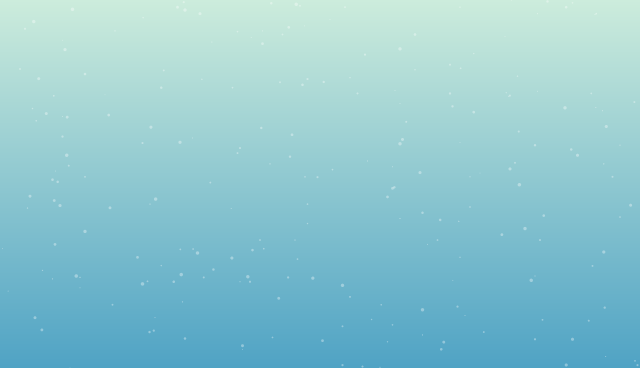
Give the GLSL for this background, as a Shadertoy shader.

```glsl
// Pale mint sky fading down into clear blue, dusted with tiny white specks.
// A linear vertical gradient sits under a loop of soft-edged discs whose
// places and sizes come from a sine hash.

const int SPECK_COUNT = 220;

float hash(float n) {
    return fract(sin(n * 12.9898) * 43758.5453);
}

// Coverage of a disc, with its edge smoothed across one pixel
float disc(vec2 p, vec2 center, float radius, float pixel) {
    return clamp((radius - length(p - center)) / pixel + 0.5, 0.0, 1.0);
}

void mainImage(out vec4 fragColor, in vec2 fragCoord) {
    // Canvas height is one unit
    vec2 p = fragCoord / iResolution.y;
    float aspect = iResolution.x / iResolution.y;
    float pixel = 1.0 / iResolution.y;

    // Background gradient
    vec3 deepBlue = vec3(0.311, 0.638, 0.770);
    vec3 paleMint = vec3(0.801, 0.925, 0.862);
    vec3 color = mix(deepBlue, paleMint, p.y);

    // Scattered specks
    for (int i = 0; i < SPECK_COUNT; i++) {
        float seed = float(i) * 3.0 + 1.0;
        vec2 center = vec2(hash(seed) * aspect, hash(seed + 1.0));
        float radius = mix(0.0009, 0.0047, hash(seed + 2.0));
        color = mix(color, vec3(1.0), 0.35 * disc(p, center, radius, pixel));
    }

    fragColor = vec4(color, 1.0);
}
```
